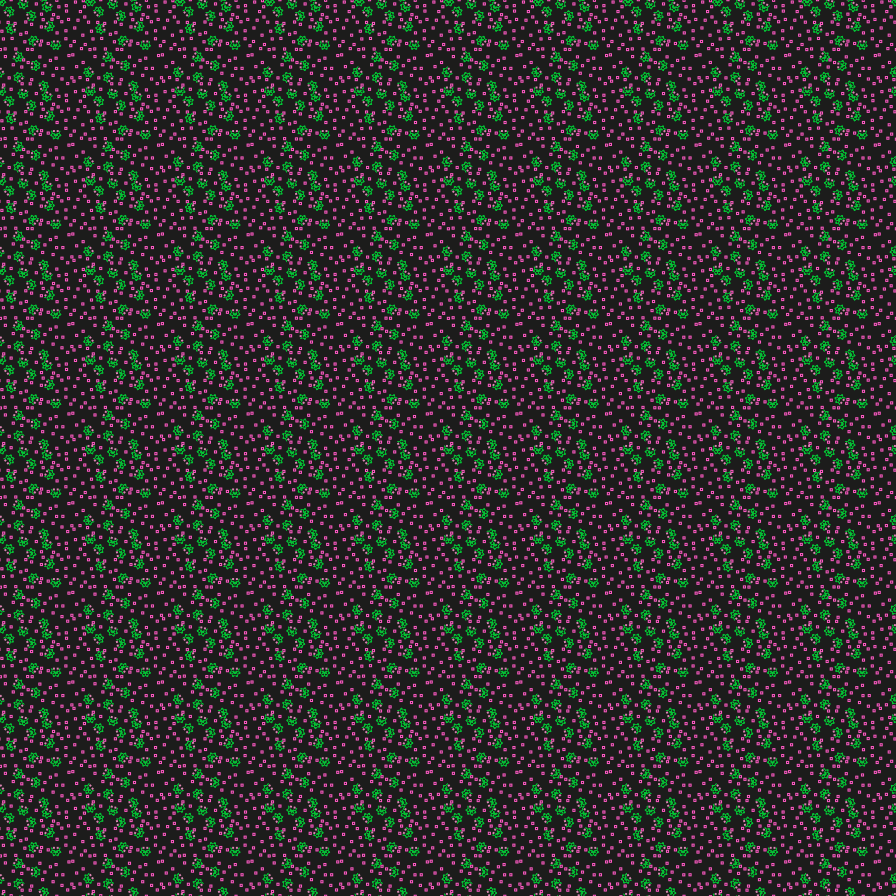
Reproduce this pattern procedurally as a WebGL 2 fragment shader.

```glsl
#version 300 es
precision highp float;
// Small green fan leaves in winding vertical bands over a scatter of hollow
// pink squares on near-black. One toroidal tile is repeated a whole number of
// times; leaves follow a warped lattice, squares a warped and jittered grid.

uniform vec2 u_resolution;
out vec4 fragColor;

const float TAU = 6.28319;
const float TILES = 10.0;            // repeats across and down

const int LEAVES = 14;               // leaves per tile
const float LEAF_STEP = 5.0;         // lattice stride, coprime with LEAVES
const vec2 BAND_START = vec2(-0.025, 0.129);
const float BAND_WIDTH = 0.69;
const float BAND_CROWDING = 0.10;    // draws leaves together along the band
const float LEAF_JITTER = 0.06;
const float LEAF_RADIUS = 0.055;
const float LEAF_SCALLOP = 0.008;
const float LEAF_LOBES = 7.0;
const float LEAF_TILT = 2.4;         // largest turn away from upright
const float NOTCH_ANGLE = 0.85;      // half opening, radians
const float GROOVE_RADIUS = 0.033;
const float GROOVE_HALF = 0.008;
const vec2 BUD_PLACE = vec2(0.021, 0.036);
const float BUD_HALF = 0.011;

const float DOT_CELLS = 10.0;        // grid cells along one tile
const float DOT_JITTER = 0.72;       // in cells
const float DOT_WARP = 0.25;         // in cells
const float DOT_WAVES = 3.0;         // warp waves per tile
const float DOT_HALF = 0.0175;
const float DOT_HOLE = 0.006;
const float LEAF_CLEARANCE = 0.069;  // squares keep this far from leaves

const vec3 GROUND = vec3(0.108, 0.108, 0.104);
const vec3 PINK = vec3(1.0, 0.35, 0.77);
const vec3 GREEN = vec3(0.01, 0.76, 0.20);
const vec3 BUD = vec3(0.86, 0.52, 0.70);

vec2 hash2(vec2 p) {
  vec3 q = fract(p.xyx * vec3(0.1031, 0.1030, 0.0973));
  q += dot(q, q.yzx + 33.33);
  return fract((q.xx + q.yz) * q.zy);
}

// Shortest offset on the repeating tile.
vec2 wrapOffset(vec2 d) { return d - floor(d + 0.5); }

float coverage(float d, float px) { return clamp(0.5 - d / px, 0.0, 1.0); }

// Exact area of an upright square inside one pixel.
float squareCoverage(vec2 p, float halfSize, float px) {
  vec2 span = min(p + 0.5 * px, halfSize) - max(p - 0.5 * px, -halfSize);
  span = clamp(span / px, 0.0, 1.0);
  return span.x * span.y;
}

vec2 leafCentre(int i) {
  float n = float(i);
  float t = n / float(LEAVES);
  float across = BAND_WIDTH * fract(LEAF_STEP * (t + 1.0 / float(LEAVES)));
  float down = t - BAND_CROWDING * (0.5 - 0.5 * cos(TAU * t));
  return BAND_START + vec2(across, -down) + LEAF_JITTER * (hash2(vec2(n, 7.0)) - 0.5);
}

// Offset from the closest leaf in xy, its index in z.
vec3 nearestLeaf(vec2 p) {
  vec3 best = vec3(9.0, 9.0, 0.0);
  for (int i = 0; i < LEAVES; i++) {
    vec2 d = wrapOffset(p - leafCentre(i));
    if (dot(d, d) < dot(best.xy, best.xy)) best = vec3(d, float(i));
  }
  return best;
}

// Scalloped fan with a notch, a ribbed groove and a pair of buds.
vec3 paintLeaf(vec3 color, vec2 p, float px) {
  vec3 leaf = nearestLeaf(p);
  float turn = LEAF_TILT * (2.0 * hash2(vec2(leaf.z, 31.0)).x - 1.0);
  float c = cos(turn), s = sin(turn);
  vec2 q = mat2(c, -s, s, c) * leaf.xy;
  float r = length(q);
  float angle = r > 0.0001 ? atan(q.x, q.y) : 0.0;

  float rim = r - LEAF_RADIUS - LEAF_SCALLOP * cos(LEAF_LOBES * angle);
  float notch = sin(NOTCH_ANGLE) * q.y - cos(NOTCH_ANGLE) * abs(q.x);
  float fan = coverage(max(rim, notch), px);
  float ribs = smoothstep(-1.0, -0.4, cos(LEAF_LOBES * angle));
  float groove = ribs * coverage(abs(r - GROOVE_RADIUS) - GROOVE_HALF, px);
  color = mix(color, GREEN, fan * (1.0 - groove));
  vec2 bud = vec2(abs(q.x), q.y) - BUD_PLACE;
  return mix(color, BUD, squareCoverage(bud, BUD_HALF, px));
}

// Hollow squares, left out wherever a leaf stands.
vec3 paintDots(vec3 color, vec2 p, float px) {
  vec2 home = floor(p * DOT_CELLS);
  for (int y = -1; y <= 1; y++) {
    for (int x = -1; x <= 1; x++) {
      vec2 cell = mod(home + vec2(x, y), DOT_CELLS);
      vec2 shift = DOT_JITTER * (hash2(cell + 53.0) - 0.5);
      shift += DOT_WARP * sin(TAU * DOT_WAVES * cell.yx / DOT_CELLS);
      vec2 centre = (cell + 0.5 + shift) / DOT_CELLS;
      vec2 d = wrapOffset(p - centre);
      float ring = squareCoverage(d, DOT_HALF, px) - squareCoverage(d, DOT_HOLE, px);
      if (ring > 0.0 && length(nearestLeaf(centre).xy) > LEAF_CLEARANCE)
        color = mix(color, PINK, ring);
    }
  }
  return color;
}

void main() {
  vec2 p = fract(gl_FragCoord.xy / u_resolution * TILES);
  float px = TILES / min(u_resolution.x, u_resolution.y);
  vec3 color = paintDots(GROUND, p, px);
  color = paintLeaf(color, p, px);
  fragColor = vec4(color, 1.0);
}
```
